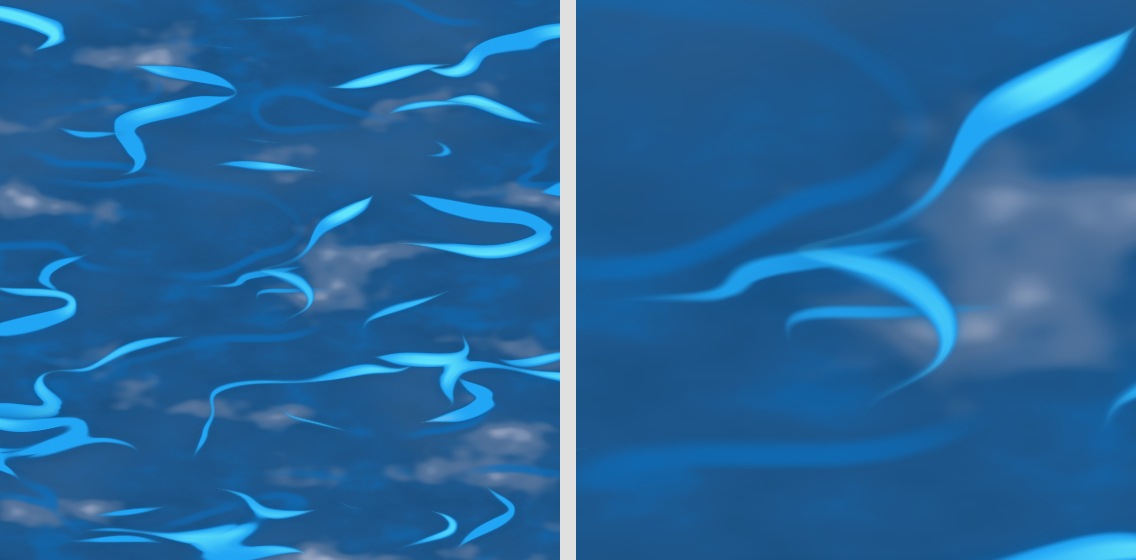
Left, the full canvas; right, a detail of the centre.
Write a Shadertoy shader that draws this texture.

```glsl
#define STROKE_SCALE vec2(2.3, 7.5)
#define PATCH_SCALE vec2(3.2, 11.0)
#define STROKE_WIDTH 0.0115
#define EDGE_SOFTNESS 0.0022
#define WARP 0.45
#define DEEP_BLUE vec3(0.11, 0.34, 0.55)
#define MID_BLUE vec3(0.05, 0.40, 0.68)
#define HAZE vec3(0.32, 0.45, 0.61)
#define BRIGHT_BLUE vec3(0.13, 0.65, 0.96)
#define CYAN vec3(0.38, 0.89, 0.98)
#define PALE vec3(0.64, 0.68, 0.78)

vec2 gradientAt(vec2 cell) {
    vec3 q = fract(vec3(cell.xyx) * vec3(0.1031, 0.1030, 0.0973));
    q += dot(q, q.yzx + 33.33);
    float angle = 6.2832 * fract((q.x + q.y) * q.z);
    return vec2(cos(angle), sin(angle));
}

float noise(vec2 p) {
    vec2 i = floor(p), f = fract(p);
    vec2 u = f * f * f * (f * (f * 6.0 - 15.0) + 10.0);
    vec2 e = vec2(1.0, 0.0);
    float a = dot(gradientAt(i), f);
    float b = dot(gradientAt(i + e.xy), f - e.xy);
    float c = dot(gradientAt(i + e.yx), f - e.yx);
    float d = dot(gradientAt(i + e.xx), f - e.xx);
    return mix(mix(a, b, u.x), mix(c, d, u.x), u.y);
}

float fbm(vec2 p) {
    float sum = 0.0, amp = 0.6;
    for (int i = 0; i < 4; i++) {
        sum += amp * noise(p);
        p = p * 2.03 + 17.3;
        amp *= 0.5;
    }
    return sum;
}

// Stretched, warped field whose contours become the light strokes
float strokeField(vec2 p, float seed) {
    vec2 q = p * STROKE_SCALE + seed;
    q.y += WARP * noise(p * vec2(4.0, 5.0) + seed * 1.7);
    q.x += WARP * noise(p * vec2(3.0, 9.0) + seed * 2.3);
    return noise(q) + 0.22 * noise(q * 1.9 + 5.4) - 0.05;
}

// Approximate distance to the nearest contour, in canvas units
float contourDistance(vec2 p, float seed) {
    vec2 e = vec2(0.002, 0.0);
    float f = strokeField(p, seed);
    vec2 slope = vec2(strokeField(p + e.xy, seed), strokeField(p + e.yx, seed)) - f;
    return abs(f) / max(length(slope) / e.x, 2.2);
}

void mainImage(out vec4 fragColor, in vec2 fragCoord) {
    vec2 p = fragCoord / iResolution.y;

    // Mottled deep water
    float mottle = fbm(p * vec2(9.0, 18.0) + 3.7);
    float drift = noise(p * vec2(3.0, 6.0) + 41.2);
    vec3 color = DEEP_BLUE * (1.0 + 0.16 * mottle);
    color = mix(color, MID_BLUE, 0.6 * smoothstep(0.08, 0.5, mottle + 0.5 * drift));
    color = mix(color, HAZE, 0.22 * smoothstep(0.0, 0.5, -drift - 0.4 * mottle));

    // Greyish violet reflections with pale centres
    float patches = 0.8 * noise(p * PATCH_SCALE + 71.6)
                  + 0.3 * noise(p * vec2(11.0, 24.0) + 9.1)
                  + 0.12 * noise(p * vec2(28.0, 50.0));
    color = mix(color, HAZE, 0.95 * smoothstep(0.17, 0.37, patches));
    color = mix(color, PALE, smoothstep(0.36, 0.58, patches));

    // Faint submerged strokes
    float faint = contourDistance(p, 57.9);
    float faintMask = smoothstep(-0.1, 0.35, noise(p * vec2(4.0, 7.0) + 22.8));
    color = mix(color, MID_BLUE * 1.06, 0.8 * faintMask * smoothstep(0.011, 0.002, faint));

    // Bright strokes that swell, taper and fade
    for (int i = 0; i < 2; i++) {
        float seed = 13.37 + 29.61 * float(i);
        float d = contourDistance(p, seed);
        float swell = noise(p * vec2(3.4, 6.5) + seed * 3.1);
        float strength = smoothstep(-0.04, 0.3, swell);
        float width = STROKE_WIDTH * strength * (0.65 + 2.2 * max(swell - 0.1, 0.0));

        float rim = strength * smoothstep(0.03, 0.008, d);
        color *= 1.0 - 0.10 * rim;
        float glow = strength * exp(-max(d - width, 0.0) / 0.005);
        color = mix(color, MID_BLUE, 0.8 * glow);

        float body = smoothstep(width + EDGE_SOFTNESS, width - EDGE_SOFTNESS, d);
        color = mix(color, BRIGHT_BLUE, body * smoothstep(0.0, 0.5, strength));

        float shine = smoothstep(-0.15, 0.3, noise(p * vec2(5.0, 9.0) + seed * 5.3));
        float core = smoothstep(width * 0.95, width * 0.3, d) * shine * strength;
        float blush = smoothstep(0.3, 0.55, noise(p * vec2(4.0, 8.0) + seed * 7.9));
        color = mix(color, mix(CYAN, PALE * 1.15, blush), core);
    }

    fragColor = vec4(clamp(color, 0.0, 1.0), 1.0);
}
```
